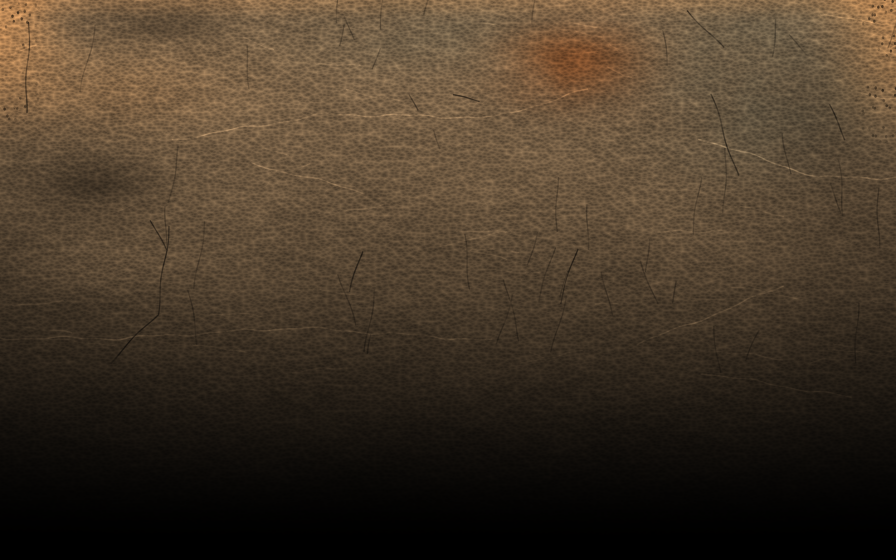
Give the GLSL for this texture, as a WebGL 2 fragment shader.

```glsl
#version 300 es
precision highp float;

#define TAN vec3(0.57, 0.46, 0.335)
#define WARM vec3(1.42, 1.27, 1.10)
#define RUST vec3(1.0, 0.76, 0.58)
#define COOL vec3(0.83, 0.90, 0.95)
#define GRAIN 0.40
#define BRUSH 0.24
#define WEAVE 0.035
#define MOTTLE 0.07
#define SCRATCH_WIDTH 0.0007
#define FINE_SCRATCHES 44

uniform vec2 u_resolution;
out vec4 fragColor;

// Main scratches as start and end points
const vec4 PALE[11] = vec4[11](
  vec4(0.0, 0.396, 0.22, 0.396), vec4(0.22, 0.396, 0.53, 0.415),
  vec4(0.53, 0.415, 0.88, 0.392), vec4(0.31, 0.75, 0.58, 0.796),
  vec4(0.58, 0.796, 0.88, 0.79), vec4(0.88, 0.79, 1.05, 0.84),
  vec4(1.25, 0.754, 1.46, 0.683), vec4(1.46, 0.683, 1.6, 0.683),
  vec4(0.45, 0.708, 0.65, 0.656), vec4(1.14, 0.385, 1.4, 0.49),
  vec4(1.25, 0.335, 1.52, 0.29));
const vec4 DARK[11] = vec4[11](
  vec4(0.052, 0.96, 0.046, 0.8), vec4(0.302, 0.594, 0.281, 0.437),
  vec4(0.281, 0.437, 0.198, 0.354), vec4(0.27, 0.604, 0.296, 0.552),
  vec4(1.27, 0.833, 1.317, 0.687), vec4(1.23, 0.98, 1.29, 0.917),
  vec4(0.646, 0.552, 0.625, 0.48), vec4(1.03, 0.552, 1.0, 0.458),
  vec4(0.731, 0.829, 0.744, 0.802), vec4(0.81, 0.833, 0.854, 0.819),
  vec4(1.48, 0.81, 1.51, 0.75));

vec2 hash2(vec2 p) {
  vec3 q = fract(p.xyx * vec3(0.1031, 0.103, 0.0973));
  q += dot(q, q.yzx + 33.33);
  return fract((q.xx + q.yz) * q.zy);
}

// Cellular noise: distance to the nearest scattered point
float cells(vec2 p) {
  vec2 id = floor(p), f = fract(p);
  float nearest = 2.0;
  for (int j = -1; j <= 1; j++)
    for (int i = -1; i <= 1; i++) {
      vec2 o = vec2(i, j);
      nearest = min(nearest, length(o + hash2(id + o) - f));
    }
  return nearest;
}

// Layered sines, each octave bent by the one before
float mottle(vec2 p) {
  float sum = 0.0, amp = 0.5;
  for (int i = 0; i < 5; i++) {
    sum += amp * sin(p.x + 1.7 * sin(p.y)) * cos(p.y + 0.8 * sin(p.x));
    p = mat2(1.5, 1.1, -1.1, 1.5) * p + 2.3;
    amp *= 0.62;
  }
  return sum;
}

float blob(vec2 p, vec2 center, vec2 radius) {
  vec2 q = (p - center) / radius;
  return exp(-dot(q, q));
}

float scratch(vec2 p, vec2 a, vec2 b, float pixel) {
  vec2 ab = b - a;
  float t = clamp(dot(p - a, ab) / dot(ab, ab), 0.0, 1.0);
  return 1.0 - smoothstep(0.0, SCRATCH_WIDTH + pixel, length(p - a - ab * t));
}

void main() {
  vec2 p = gl_FragCoord.xy / u_resolution.y;
  float pixel = 1.0 / u_resolution.y;
  float side = abs(p.x - 0.8);
  float blotch = mottle(p * vec2(6.0, 11.0));
  float wear = mottle(p * vec2(17.0, 38.0) + 4.0);

  // Vertical falloff, dim sides and warm upper corners
  float light = 0.7 * smoothstep(0.02, 0.68, p.y) + 0.2 * smoothstep(0.5, 1.0, p.y);
  light *= 1.0 - 0.2 * smoothstep(0.4, 0.8, side) * (1.0 - smoothstep(0.6, 0.9, p.y));
  vec3 color = TAN * light;
  float glow = smoothstep(0.62, 0.82, side + 0.03 * blotch) * smoothstep(0.7, 0.98, p.y);
  glow += 0.35 * smoothstep(0.96, 1.0, p.y) + 0.35 * blob(p, vec2(0.2, 0.84), vec2(0.2, 0.07));
  color *= mix(vec3(1.0), WARM, min(glow, 1.0));

  // Stains and worn patches
  float cool = blob(p, vec2(1.36, 0.86), vec2(0.2, 0.16)) + 0.6 * blob(p, vec2(0.75, 0.95), vec2(0.25, 0.07));
  color *= mix(vec3(1.0), COOL, clamp(cool * (1.0 + 0.6 * blotch), 0.0, 1.0));
  color *= mix(vec3(1.0), RUST, blob(p, vec2(1.02, 0.89) + 0.02 * blotch, vec2(0.12, 0.06)));
  float soot = blob(p, vec2(0.18, 0.675), vec2(0.1, 0.04)) + 0.9 * blob(p, vec2(0.28, 0.96), vec2(0.12, 0.04));
  soot += 0.4 * blob(p, vec2(1.47, 0.78), vec2(0.1, 0.12));
  color *= 1.0 - 0.32 * soot * (1.0 + 0.5 * wear);
  color *= 1.0 + 0.22 * blob(p, vec2(0.17, 0.52), vec2(0.15, 0.05));

  // Brushed grain and diagonal weave
  float texture1 = GRAIN * (cells(p * vec2(115.0, 195.0)) - 0.47);
  texture1 += BRUSH * (cells(p * vec2(24.0, 125.0) + 9.0) - 0.47);
  texture1 += WEAVE * sin(dot(p, vec2(0.62, 0.78)) * 430.0 + wear);
  color *= 1.0 + texture1 + MOTTLE * (blotch + wear);

  // Long scratches, slightly wavering and broken
  vec2 bent = p + 0.0022 * vec2(sin(p.y * 53.0), sin(p.x * 41.0) + 0.5 * sin(p.x * 97.0));
  float pale = 0.0, dark = 0.0;
  for (int i = 0; i < 11; i++) {
    pale = max(pale, scratch(bent, PALE[i].xy, PALE[i].zw, pixel));
    dark = max(dark, scratch(bent, DARK[i].xy, DARK[i].zw, pixel));
  }

  // Fine scratches: pale ones lie flat, dark ones stand steep
  for (int i = 0; i < FINE_SCRATCHES; i++) {
    vec2 r = hash2(vec2(i, 7)), s = hash2(vec2(i, 31));
    vec2 start = vec2(1.6 * r.x, 0.3 + 0.7 * r.y);
    float flatLine = scratch(bent, start, start + vec2(0.04 + 0.1 * s.x, 0.05 * (s.y - 0.5)), pixel);
    start.x = 1.6 * sqrt(s.y);
    float steepLine = scratch(bent, start, start + vec2(0.06 * (r.x - 0.5), 0.03 + 0.09 * s.x), pixel);
    pale = max(pale, 0.5 * flatLine);
    dark = max(dark, 0.55 * steepLine);
  }
  float broken = clamp(0.75 + 0.5 * wear, 0.3, 1.0);
  color *= (1.0 + 0.42 * pale * broken) * (1.0 - 0.55 * dark * broken);

  // Pitted specks toward the upper edges
  float pits = 1.0 - smoothstep(0.08, 0.25, cells(p * vec2(75.0, 60.0)));
  float pitted = smoothstep(0.7, 0.78, side) * smoothstep(0.65, 0.85, p.y);
  color *= 1.0 - 0.6 * pits * pitted * smoothstep(-0.2, 0.5, wear);

  fragColor = vec4(clamp(color, 0.0, 1.0), 1.0);
}
```
